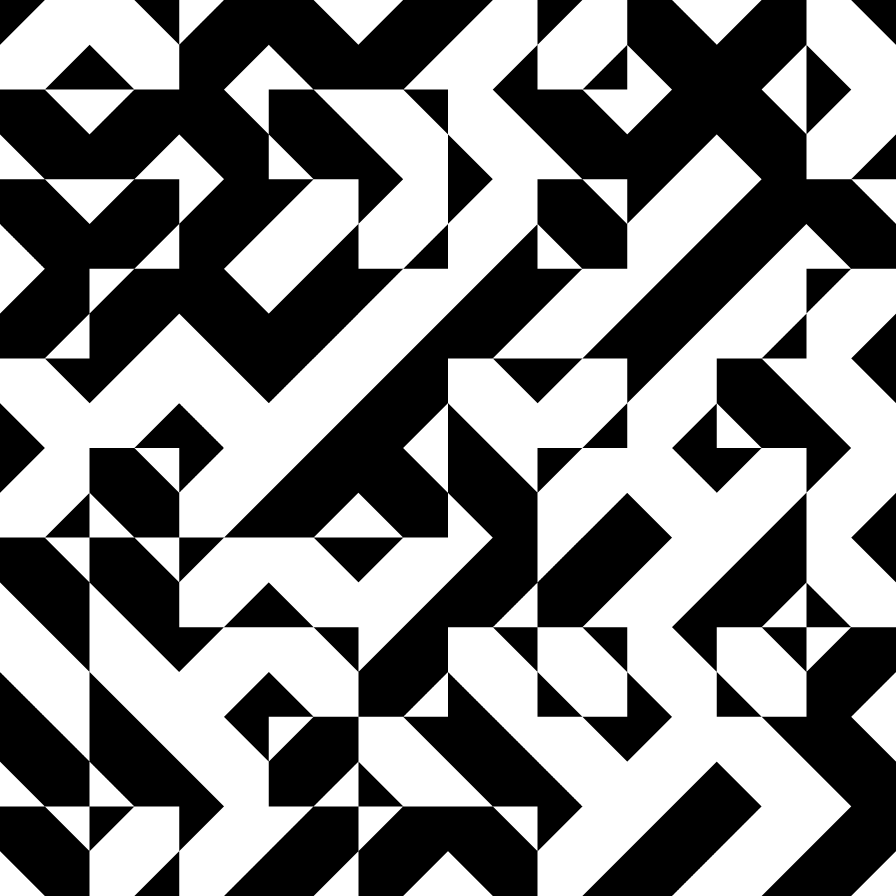
Give the GLSL for this pattern, as a WebGL 1 fragment shader.

```glsl
precision highp float;
// Square tiles of diagonal bands, black on white or inverted, turned at random.

uniform vec2 u_resolution;

#define TILES 10.0        // tiles along the canvas
#define BAND_HALF 0.5     // band half width, measured along a tile side
#define TURN_SHARE 0.5    // share of tiles whose band falls to the right
#define BREAK_SHARE 0.38  // share of tiles that clash with their neighbours
#define SEED 7.0
#define SAMPLES 4         // antialiasing samples per pixel side

const vec3 INK = vec3(0.0);
const vec3 PAPER = vec3(1.0);

float hash(vec2 cell, float salt) {
    vec3 p = fract(vec3(cell.xyx + SEED + salt) * vec3(0.1031, 0.1030, 0.0973));
    p += dot(p, p.yzx + 33.33);
    return fract((p.x + p.y) * p.z);
}

// 1.0 on paper, 0.0 on ink; p is in tile units.
float tilePattern(vec2 p) {
    vec2 cell = floor(p);
    vec2 q = p - cell - 0.5;

    // Mirror the tile to turn its band.
    float turned = step(hash(cell, 0.0), TURN_SHARE);
    q.x *= 1.0 - 2.0 * turned;
    float band = step(abs(q.x - q.y), BAND_HALF);

    // Checkerboard polarity joins neighbouring bands; random flips break them.
    float broken = step(hash(cell, 19.0), BREAK_SHARE);
    float polarity = mod(cell.x + cell.y + turned + broken, 2.0);
    return abs(band - polarity);
}

void main() {
    float side = min(u_resolution.x, u_resolution.y);
    float light = 0.0;

    // Average a grid of samples inside the pixel to smooth every edge.
    for (int j = 0; j < SAMPLES; j++) {
        for (int i = 0; i < SAMPLES; i++) {
            vec2 offset = (vec2(float(i), float(j)) + 0.5) / float(SAMPLES) - 0.5;
            light += tilePattern((gl_FragCoord.xy + offset) / side * TILES);
        }
    }
    light /= float(SAMPLES * SAMPLES);

    gl_FragColor = vec4(mix(INK, PAPER, light), 1.0);
}
```
